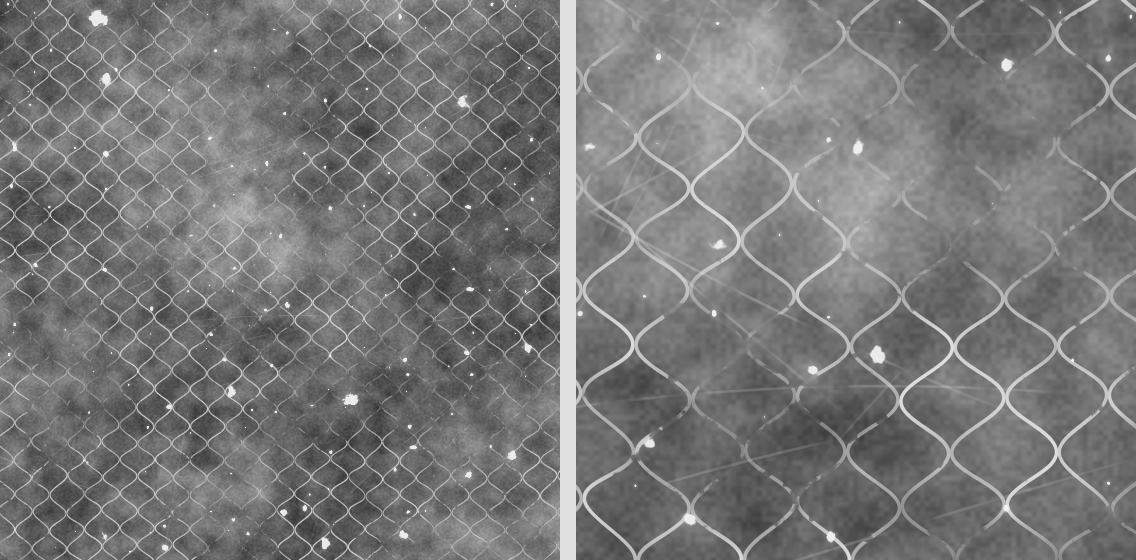
Left, the full canvas; right, a detail of the centre.
Reproduce this pattern procedurally as a Shadertoy shader.

```glsl
// Worn ogee wire lattice in pale grey over mottled, scratched and speckled grey plaster
#define CELLS 16.0         // repeats across and down
#define ORIGIN vec2(0.67, 0.37)
#define SWING 0.236        // sideways swing of a wire, in cells
#define WIRE 0.0172        // half width of a wire, in cells
#define JITTER 0.15        // wobble of the joints, in cells
#define BASE 0.425         // mean grey of the ground
#define CLOUD 0.66         // contrast of the large clouds
#define MOTTLE 0.30        // contrast of the small blotches
#define GRAIN 0.085        // contrast of the fine grain
#define SCRATCHES 80
#define SPECK_ODDS vec2(0.42, 0.22)
#define WIRE_GREY 0.87

const float TAU = 6.2831853;

float hash(vec2 p) {
    vec3 q = fract(p.xyx * vec3(0.1031, 0.1030, 0.0973));
    q += dot(q, q.yzx + 33.33);
    return fract((q.x + q.y) * q.z);
}

vec2 hash2(vec2 p) { return vec2(hash(p + 17.3), hash(p + 71.9)); }

float noise(vec2 p) {
    vec2 i = floor(p), f = fract(p);
    f = f * f * (3.0 - 2.0 * f);
    return mix(mix(hash(i), hash(i + vec2(1, 0)), f.x),
               mix(hash(i + vec2(0, 1)), hash(i + vec2(1, 1)), f.x), f.y);
}

float fbm(vec2 p) {
    float sum = 0.0, amp = 0.5;
    for (int i = 0; i < 5; i++) {
        sum += amp * noise(p);
        p = mat2(1.6, 1.2, -1.2, 1.6) * p + 5.7;
        amp *= 0.5;
    }
    return sum / 0.97;
}

// Antialiased coverage of a stroke
float stroke(float dist, float halfWidth, float px) {
    return clamp((halfWidth - abs(dist)) / px + 0.5, 0.0, 1.0);
}

// One family of parallel wavy wires, each span between joints with its own strength
float wires(vec2 p, float shift, float swing, float px) {
    float x = p.x - shift - swing * cos(TAU * p.y);
    float slope = swing * TAU * sin(TAU * p.y);
    float id = round(x);
    float dist = (x - id) / sqrt(1.0 + slope * slope);
    float span = noise(vec2(id * 7.0 + shift * 31.0, p.y * 2.0));
    return stroke(dist, WIRE, px) * mix(0.55, 1.0, span);
}

// Scattered ragged flakes with a faint halo
float specks(vec2 uv, float cells, float odds, float ragged) {
    vec2 p = uv * cells, base = floor(p);
    float mask = 0.0;
    for (int k = 0; k < 9; k++) {
        vec2 c = base + vec2(k % 3 - 1, k / 3 - 1);
        if (hash(c + cells) > odds) continue;
        vec2 q = p - c - 0.2 - 0.6 * hash2(c);
        float radius = 0.12 * mix(0.25, 1.0, pow(hash(c + 3.7), 2.5));
        q.x *= mix(0.7, 1.5, hash(c + 9.1));
        float d = max(length(q) + radius * 2.6 * ragged, 0.0);
        float halo = 0.22 * exp(-d * d / (radius * radius * 3.0));
        mask = max(mask, smoothstep(radius, radius * 0.45, d) + halo);
    }
    return min(mask, 1.0);
}

// Long faint scratches, slightly bowed and tapering at both ends
float scratches(vec2 uv, float px) {
    float sum = 0.0;
    for (int i = 0; i < SCRATCHES; i++) {
        vec2 seed = vec2(float(i) * 1.7, 4.3);
        float angle = TAU * hash(seed);
        float reach = mix(0.04, 0.24, hash(seed + 2.1));
        vec2 q = uv - hash2(seed);
        q = mat2(cos(angle), -sin(angle), sin(angle), cos(angle)) * q;
        q.y += (hash(seed + 5.3) - 0.5) * 0.8 * q.x * q.x;
        float strength = mix(0.05, 0.30, pow(hash(seed + 8.9), 2.0));
        float taper = smoothstep(reach, reach * 0.4, abs(q.x));
        sum += strength * taper * stroke(q.y, 0.0008, px);
    }
    return min(sum, 0.5);
}

void mainImage(out vec4 fragColor, in vec2 fragCoord) {
    vec2 uv = fragCoord / iResolution.xy;
    float px = 1.0 / min(iResolution.x, iResolution.y);

    // Clouded ground
    float cloud = fbm(uv * 4.0 + 2.6) - 0.5;
    float fine = fbm(uv * 95.0 + 40.0) - 0.5;
    float grey = BASE + CLOUD * cloud + 0.9 * cloud * cloud;
    grey += MOTTLE * (fbm(uv * 34.0) - 0.5) + GRAIN * (noise(uv * 330.0) - 0.5);

    // Scratches
    float scuff = scratches(uv, px) * smoothstep(0.2, 0.6, noise(uv * 45.0 + 8.0));
    grey = mix(grey, 0.85, scuff);

    // Lattice with wobbling joints
    vec2 p = uv * CELLS - ORIGIN;
    vec2 wobble = vec2(noise(p + 50.0), noise(p * 0.9 + 90.0)) - 0.5;
    p += JITTER * wobble * vec2(0.5, 1.0);
    float wire = max(wires(p, 0.0, SWING, px * CELLS), wires(p, 0.5, -SWING, px * CELLS));

    // Patchy fading and small breaks in the wire
    float wear = fbm(uv * 7.0 + 12.0) - 0.35 * cloud;
    float faded = mix(0.35, 1.0, smoothstep(0.32, 0.58, wear));
    float gaps = smoothstep(-0.02, 0.06, fine + 1.1 * (wear - 0.34));
    grey = mix(grey, WIRE_GREY, wire * faded * mix(0.15, 1.0, gaps));

    // Bright flakes, large and small
    float flakes = max(specks(uv, 9.0, SPECK_ODDS.x, fine), specks(uv, 28.0, SPECK_ODDS.y, fine));
    grey = mix(grey, 0.95, flakes * 0.95);

    fragColor = vec4(vec3(clamp(grey, 0.0, 1.0)), 1.0);
}
```
